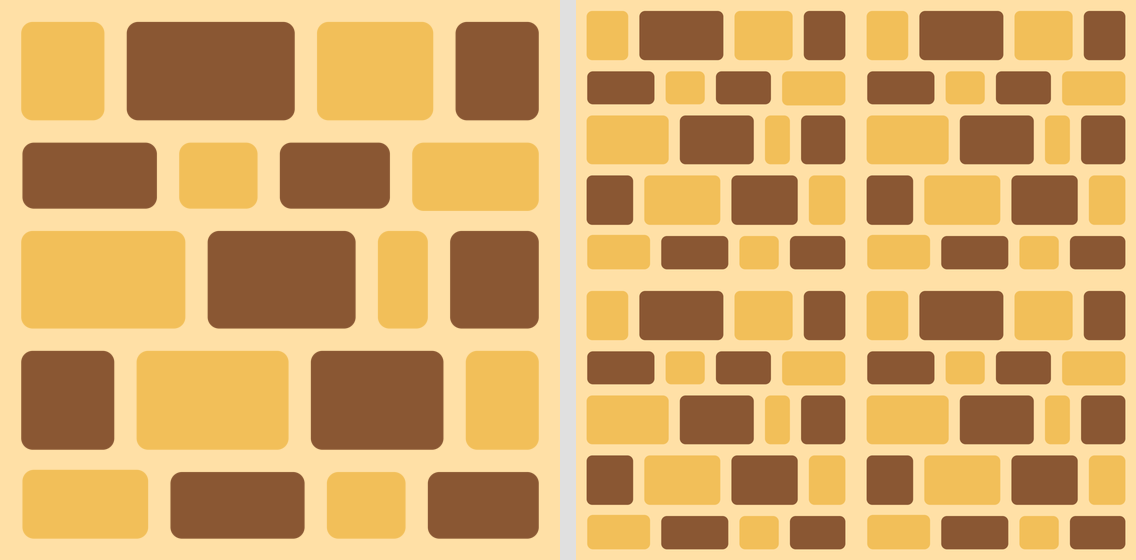
Left: one tile. Right: repeated 2 by 2.
This pattern is drawn by a WebGL 2 fragment shader. Its source:

```glsl
#version 300 es
precision highp float;
// A flat wall of rounded bricks in five uneven courses of four, two colours
// alternating in a checker order. Each course is cut at three joints, and the
// brick under the pixel is drawn as a rounded box; mortar wraps at all edges.

#define MORTAR_COLOR vec3(1.0, 0.88, 0.65)
#define DARK_BRICK vec3(0.54, 0.34, 0.20)
#define LIGHT_BRICK vec3(0.95, 0.75, 0.35)
#define HALF_JOINT 0.0199
#define CORNER_RADIUS 0.0205
#define WALL_LEFT 0.018
#define WALL_RIGHT 0.982
#define TALL_EXTRA 0.004
#define SHORT_INSET 0.0022

uniform vec2 u_resolution;
out vec4 fragColor;

const int COURSES = 5;

// Joint heights, measured down from the top edge
const float COURSE_EDGE[6] = float[6](0.0192, 0.2348, 0.3925, 0.6066, 0.8230, 0.9818);

// Three upright joints in each course
const vec3 JOINTS[5] = vec3[5](
    vec3(0.2064, 0.5462, 0.7936),
    vec3(0.3001, 0.4798, 0.7162),
    vec3(0.3509, 0.6549, 0.7839),
    vec3(0.2240, 0.5352, 0.8118),
    vec3(0.2845, 0.5638, 0.7441));

float roundedBox(vec2 p, vec2 halfSize, float radius) {
    vec2 q = abs(p) - halfSize + radius;
    return length(max(q, 0.0)) + min(max(q.x, q.y), 0.0) - radius;
}

void main() {
    vec2 p = fract(gl_FragCoord.xy / u_resolution);
    p.y = 1.0 - p.y;
    float pixel = 1.0 / min(u_resolution.x, u_resolution.y);

    // Find the course and the brick within it
    int row = 0;
    for (int i = 1; i < COURSES; i++) row += int(p.y >= COURSE_EDGE[i]);
    vec3 joints = JOINTS[row];
    int col = int(dot(step(joints, vec3(p.x)), vec3(1.0)));

    // Brick bounds, set in from the joint centres
    float left = col == 0 ? WALL_LEFT : joints[max(col - 1, 0)];
    float right = col == 3 ? WALL_RIGHT : joints[min(col, 2)];
    vec2 low = vec2(left, COURSE_EDGE[row]) + HALF_JOINT;
    vec2 high = vec2(right, COURSE_EDGE[row + 1]) - HALF_JOINT;

    // Hand-laid variation: two taller bricks and inset starts in short courses
    bool shortCourse = row == 1 || row == 4;
    if (shortCourse && col == 0) low.x += SHORT_INSET;
    if (row == 4 && col == 0) low.y -= TALL_EXTRA;
    if (row == 1 && col == 3) high.y += TALL_EXTRA;

    // Colour and smooth edge
    float dist = roundedBox(p - 0.5 * (low + high), 0.5 * (high - low), CORNER_RADIUS);
    float coverage = 1.0 - smoothstep(-0.75 * pixel, 0.75 * pixel, dist);
    vec3 brick = (row + col) % 2 == 0 ? LIGHT_BRICK : DARK_BRICK;
    fragColor = vec4(mix(MORTAR_COLOR, brick, coverage), 1.0);
}
```
